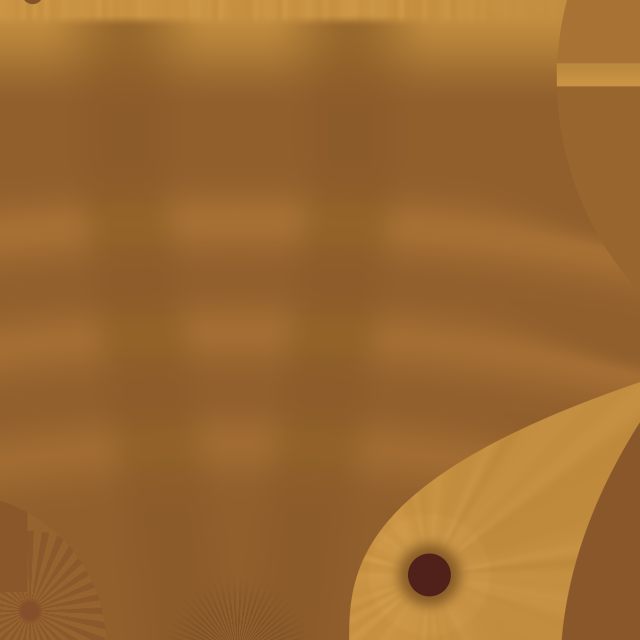
This background is drawn by a WebGL 1 fragment shader. Its source:

```glsl
precision highp float;
// Warm brown abstract: soft glowing rows crossed by two dark columns, with a
// bright strip on top, a banded disc, a golden petal with a dark eye, and a
// rayed hub. Built from gaussian rows, distance functions and angular patterns.

uniform vec2 u_resolution;

#define AXIS_X 0.371
#define ROW_TOP 0.655
#define ROW_STEP 0.174
#define ROW_BEND 0.15
#define EYE vec2(0.671, 0.1016)
#define EYE_RADIUS 0.0335
#define HUB vec2(0.047, 0.0456)
#define HUB_RAYS 32.0
#define FAN_RAYS 70.0
#define PETAL_RAYS 72.0

const float TAU = 6.28319;
const vec3 BROWN = vec3(0.550, 0.358, 0.165);
const vec3 OLIVE = vec3(0.575, 0.390, 0.160);
const vec3 AMBER = vec3(0.650, 0.437, 0.205);
const vec3 GOLD = vec3(0.765, 0.555, 0.250);
const vec3 BRIGHT = vec3(0.785, 0.575, 0.260);
const vec3 RUST = vec3(0.540, 0.340, 0.170);
const vec3 MAROON = vec3(0.310, 0.130, 0.100);

float hash(float n) {
  n = fract(n * 0.1031);
  n *= n + 33.33;
  return fract(n * (n + n));
}

// Smooth one-dimensional noise that repeats after the given period
float noise(float x, float period) {
  float i = floor(x), f = fract(x);
  float a = hash(mod(i, period) + 1.0);
  float b = hash(mod(i + 1.0, period) + 1.0);
  return mix(a, b, f * f * (3.0 - 2.0 * f));
}

// Coverage of a shape from its signed distance
float fill(float dist) {
  return clamp(0.5 - dist * u_resolution.y, 0.0, 1.0);
}

float turn(vec2 v) {
  return atan(v.y, v.x) / TAU + 0.5;
}

// Three arched glow rows, with a crisper upper side far from the axis
float glowRows(float y, float side) {
  float sum = 0.0;
  float crisp = mix(0.046, 0.018, smoothstep(0.35, 0.62, side));
  for (int i = 0; i < 3; i++) {
    float k = float(i);
    float drop = (ROW_BEND + 0.03 * k) * side * side;
    float dy = y - (ROW_TOP - ROW_STEP * k - drop);
    float q = dy / (dy > 0.0 ? crisp : 0.050);
    sum += exp(-q * q) * (1.0 - 0.12 * k);
  }
  return min(sum, 1.0);
}

vec3 backdrop(vec2 p) {
  float side = abs(p.x - AXIS_X);
  float offset = abs(side - min(0.176, 0.085 + 0.13 * p.y));
  float column = 1.0 - smoothstep(0.025, 0.105, offset);
  float rows = glowRows(p.y, side);
  vec3 base = mix(BROWN + vec3(0.018, 0.014, 0.008), BROWN, column);
  vec3 col = mix(base, mix(AMBER, OLIVE, column), rows);

  // Top light, pinched where the columns start
  float pinch = smoothstep(0.0, 0.14, abs(side - 0.176));
  float fade = smoothstep(0.83, 0.99, p.y);
  col = mix(col, OLIVE, smoothstep(0.83, 0.95, p.y) * 0.8);
  col = mix(col, GOLD, fade * mix(0.15, 1.0, pinch));
  float strip = smoothstep(0.958, 0.978, p.y);
  strip *= 1.0 - 0.75 * smoothstep(0.62, 0.86, p.x);
  vec3 streaks = BRIGHT + 0.035 * (noise(p.x * 110.0, 200.0) - 0.5);
  col = mix(col, streaks, strip);

  // Fan of thin rays at the foot of the axis
  vec2 v = p - vec2(AXIS_X, -0.025);
  float ray = smoothstep(-0.3, 0.6, cos(TAU * FAN_RAYS * turn(v)));
  ray *= 1.0 - smoothstep(0.06, 0.135, length(v));
  return mix(col, BROWN * 0.88, ray * 0.75);
}

vec3 bandedDisc(vec3 col, vec2 p) {
  float disc = fill(length(p - vec2(1.361, 0.876)) - 0.491);
  float band = fill(abs(p.y - 0.883) - 0.018) * fill(0.870 - p.x);
  vec3 inner = mix(vec3(0.595, 0.395, 0.180), AMBER * 1.02, fill(0.883 - p.y));
  vec3 stripe = mix(BRIGHT, GOLD * 0.97, smoothstep(0.870, 0.895, p.y));
  return mix(mix(col, inner, disc), stripe, band);
}

vec3 petal(vec3 col, vec2 p) {
  float h = p.y / 0.546;
  float slope = 4.756 * pow(h, 1.597);
  float left = (0.5455 + pow(h, 2.597) - p.x) / sqrt(1.0 + slope * slope);
  float right = p.x - (0.8776 + 0.085 * p.y + 0.806 * p.y * p.y);
  vec2 v = p - EYE;
  float r = length(v);
  float streak = noise(turn(v) * PETAL_RAYS, PETAL_RAYS) - 0.5;
  vec3 gold = mix(BRIGHT, GOLD, smoothstep(0.58, 0.80, p.x));
  gold += 0.035 * streak * smoothstep(0.03, 0.08, r);
  gold += 0.015 * (1.0 - smoothstep(0.090, 0.100, r));
  float halo = 1.0 - smoothstep(EYE_RADIUS, 0.075, r);
  gold = mix(gold, OLIVE * 0.92, halo * halo * 0.9);
  gold = mix(gold, MAROON, fill(r - EYE_RADIUS));
  gold = mix(gold, RUST, fill(-right * 0.85));
  return mix(col, gold, fill(left));
}

vec3 rayedHub(vec3 col, vec2 p) {
  float disc = fill(length(p - vec2(-0.072, -0.009)) - 0.238);
  vec2 v = p - HUB;
  float r = length(v);
  float wave = cos(TAU * HUB_RAYS * turn(v));
  float ray = smoothstep(-0.2, 0.3, wave) * fill(r - 0.125);
  vec3 inner = mix(vec3(0.590, 0.388, 0.180), RUST, ray * 0.9);
  float flatPart = fill(p.x - 0.043) * fill(0.075 - p.y);
  inner = mix(inner, RUST, flatPart);
  inner = mix(inner, vec3(0.52, 0.31, 0.17), 1.0 - smoothstep(0.012, 0.022, r));
  return mix(col, inner, disc);
}

void main() {
  vec2 p = gl_FragCoord.xy / u_resolution;
  vec3 col = backdrop(p);
  col = bandedDisc(col, p);
  col = petal(col, p);
  col = rayedHub(col, p);
  // Small dark spot on the top edge
  col = mix(col, RUST * 0.95, fill(length(p - vec2(0.051, 1.010)) - 0.0165));
  gl_FragColor = vec4(col, 1.0);
}
```
